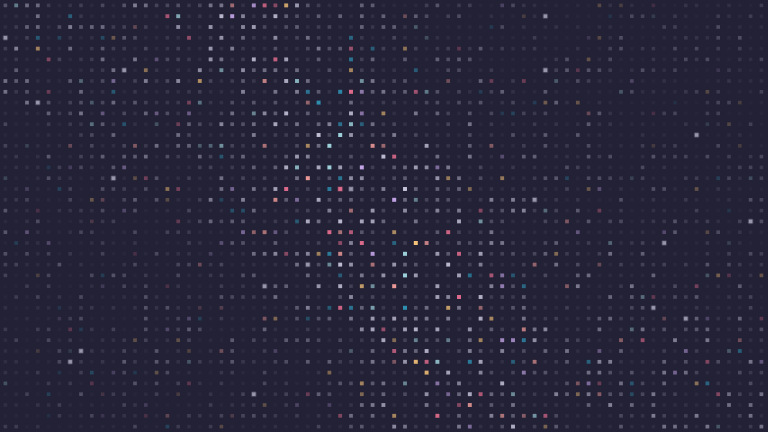
A Shadertoy shader for this pattern:

```glsl
#define ROWS 40.0
#define HALF_DIM 0.152
#define HALF_BRIGHT 0.185
#define CORNER 0.05
#define CORE_WIDTH 0.15
#define BROAD_WIDTH 0.34
#define FLOOR_LIGHT 0.26
#define TINT_CHANCE 0.05
#define TINT_GAIN 0.13
#define HALO_CHANCE 0.006
#define BACKGROUND vec3(0.135, 0.128, 0.208)
#define PALE vec3(0.88, 0.87, 0.96)

float hash(vec2 p, float seed) {
    vec3 q = fract(vec3(p.xyx + seed * 17.3) * vec3(0.1031, 0.1030, 0.0973));
    q += dot(q, q.yzx + 33.33);
    return fract((q.x + q.y) * q.z);
}

float bell(float x, float width) {
    return exp(-x * x / (width * width));
}

float roundedSquare(vec2 p, float halfSize) {
    vec2 d = abs(p) - halfSize + CORNER;
    return length(max(d, 0.0)) + min(max(d.x, d.y), 0.0) - CORNER;
}

// Accent colours: pink, gold, salmon, blue, aqua, violet
vec3 accent(float pick) {
    vec3 tints[6] = vec3[6](
        vec3(0.92, 0.44, 0.57), vec3(0.96, 0.76, 0.47),
        vec3(0.92, 0.60, 0.59), vec3(0.18, 0.56, 0.69),
        vec3(0.61, 0.81, 0.85), vec3(0.77, 0.65, 0.91));
    return tints[int(min(pick * 6.0, 5.0))];
}

// Bright steep band inside a broad diagonal; uv runs down from the top left
float bandLight(vec2 uv) {
    float core = bell(uv.x - 0.35 - 0.27 * uv.y, CORE_WIDTH);
    float broad = bell(uv.x - uv.y, BROAD_WIDTH);
    float ripple = sin(uv.x * 13.0 + 2.0 * sin(uv.y * 7.0))
                 * sin(uv.y * 11.0 - uv.x * 5.0);
    return FLOOR_LIGHT + 0.24 * broad + 0.5 * core + 0.06 * ripple;
}

void mainImage(out vec4 fragColor, in vec2 fragCoord) {
    // Square cells counted from the top left
    float pixel = ROWS / iResolution.y;
    vec2 grid = vec2(fragCoord.x, iResolution.y - fragCoord.y) * pixel;
    vec2 id = floor(grid);
    vec2 local = fract(grid) - 0.5;
    vec2 uv = (id + 0.5) / (ROWS * vec2(iResolution.x / iResolution.y, 1.0));

    // Brightness and tint of this cell
    float light = bandLight(uv);
    float level = hash(id, 1.0);
    float alpha = light * (0.09 + 0.85 * level * level * level);
    vec3 ink = PALE;
    if (hash(id, 2.0) < TINT_CHANCE + TINT_GAIN * light) {
        ink = accent(hash(id, 3.0));
        alpha = light * mix(0.55, 1.15, level);
    }
    alpha = min(alpha, 1.0);

    // Square and an occasional soft halo
    float dist = roundedSquare(local, mix(HALF_DIM, HALF_BRIGHT, sqrt(alpha)));
    float cover = clamp(0.5 - dist / pixel, 0.0, 1.0);
    float halo = step(hash(id, 4.0), HALO_CHANCE) * smoothstep(0.16, 0.0, dist);

    vec3 color = mix(BACKGROUND, ink, 0.25 * halo);
    color = mix(color, ink, cover * max(alpha, 0.5 * halo));
    fragColor = vec4(color, 1.0);
}
```
